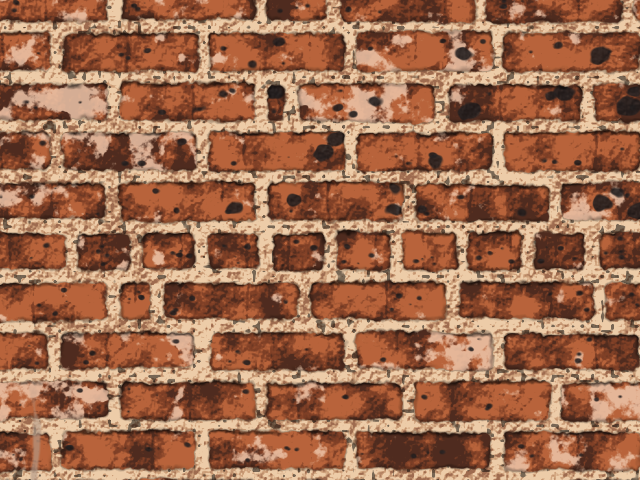
Give the GLSL for this texture, as a Shadertoy shader.

```glsl
// A weathered red brick wall in running bond with one header course and
// sandy mortar. Each course is cut into cells holding a rounded box whose
// edge, tone, lime stains and tar spots come from hashed value noise.

float hash(vec2 p) {
    return fract(sin(dot(p, vec2(127.1, 311.7))) * 43758.5453);
}

float noise(vec2 p) {
    vec2 i = floor(p), f = fract(p);
    f = f * f * (3.0 - 2.0 * f);
    return mix(mix(hash(i), hash(i + vec2(1, 0)), f.x),
               mix(hash(i + vec2(0, 1)), hash(i + vec2(1, 1)), f.x), f.y);
}

float fbm(vec2 p) {
    float sum = 0.0, amp = 0.52;
    for (int i = 0; i < 5; i++) {
        sum += amp * noise(p);
        p = mat2(1.6, 1.2, -1.2, 1.6) * p + 3.7;
        amp *= 0.5;
    }
    return sum;
}

float grain(vec2 p) {
    return 0.4 * noise(p * 8.0) + 0.35 * noise(p * 15.0 + 5.0) + 0.25 * noise(p * 27.0);
}

// Returns local position (xy), half width of the cell (z) and column (w)
vec4 brickCell(vec2 p) {
    float row = floor(p.y), y = fract(p.y) - 0.5;
    bool headers = row == 4.0;
    float first = headers ? 1.44 : mix(1.12, 2.28, mod(row, 2.0));
    float pitch = headers && p.x > first ? 1.306 : 2.96;

    // Some courses have one short closer brick
    float closer = row == 3.0 ? 0.87 : row == 7.0 ? 0.64 : row == 9.0 ? 1.47 : 0.0;
    float start = first + (row == 3.0 ? 0.0 : pitch);
    float x = p.x - start;
    if (x > 0.0 && x < closer) return vec4(x - 0.5 * closer, y, 0.5 * closer, 40.0);

    x = p.x - first - (x > 0.0 ? closer : 0.0);
    return vec4(mod(x, pitch) - 0.5 * pitch, y, 0.5 * pitch, floor(x / pitch));
}

float roundBox(vec2 p, vec2 halfSize, float r) {
    vec2 q = abs(p) - halfSize + r;
    return length(max(q, 0.0)) + min(max(q.x, q.y), 0.0) - r;
}

void mainImage(out vec4 fragColor, in vec2 fragCoord) {
    // One unit is the height of a course
    float px = 9.64 / iResolution.y;
    vec2 p = fragCoord * px - vec2(0.0, 0.086);
    vec4 cell = brickCell(p);
    vec2 id = vec2(cell.w, floor(p.y));
    float rnd = hash(id + 3.3);

    // Brick outline: small shifts and tilt, then a ragged edge
    vec2 local = cell.xy + 0.05 * (vec2(hash(id + 11.0), hash(id + 23.0)) - 0.5);
    local.y += local.x * 0.025 * (hash(id + 31.0) - 0.5);
    vec2 halfSize = vec2(cell.z - 0.13, 0.372) + 0.04 * (rnd - 0.5);
    float d = roundBox(local, halfSize, 0.11);
    d += 0.12 * (fbm(p * 3.0) - 0.5) + 0.05 * (noise(p * 13.0) - 0.5);

    // Sandy mortar, lit from the upper left
    float sand = grain(p);
    float relief = sand - grain(p + vec2(-0.03, 0.045));
    float m = sand + 0.7 * (fbm(p * 1.7 + 9.0) - 0.5) + 0.8 * relief;
    vec3 mortar = mix(vec3(0.62, 0.42, 0.31), vec3(0.81, 0.63, 0.48), smoothstep(0.1, 0.38, m));
    mortar = mix(mortar, vec3(0.93, 0.80, 0.66), smoothstep(0.36, 0.58, m));
    mortar *= 1.0 - 0.5 * smoothstep(0.77, 0.87, noise(p * 10.0 + 40.0));

    // Fired clay with vertical bands, creases and darker rims
    float band = noise(vec2(local.x * 3.2 + rnd * 50.0, p.y * 0.4 + id.y * 7.0)) - 0.5;
    float tone = 0.54 + 1.3 * (fbm(p * 2.1 + rnd * 20.0) - 0.5) + 0.28 * (rnd - 0.5);
    tone += 0.3 * band + 0.4 * (sand - 0.5) + 0.35 * relief;
    float crease = abs(local.x - (hash(id + 7.0) - 0.5) * cell.z + 0.05 * (noise(p * 5.0) - 0.5));
    tone -= 0.2 * smoothstep(0.05, 0.0, crease) + 0.16 * smoothstep(-0.14, 0.0, d);
    vec3 brick = mix(vec3(0.31, 0.17, 0.12), vec3(0.50, 0.25, 0.15), smoothstep(0.2, 0.43, tone));
    brick = mix(brick, vec3(0.72, 0.39, 0.23), smoothstep(0.43, 0.68, tone));

    // Lime stains, heaviest on one brick at the left
    vec2 q = (p - vec2(1.1, 7.5)) * vec2(0.7, 1.8);
    float lime = fbm(p * 2.5 + 17.0) + 0.17 * step(0.83, hash(id + 61.0)) + 0.4 * exp(-dot(q, q));
    brick = mix(brick, vec3(0.93, 0.77, 0.66), 0.85 * smoothstep(0.68, 0.82, lime + 0.2 * (sand - 0.5)));

    // Tar spots, large in the upper right courses and tiny elsewhere
    float tarry = step(4.5, id.y) * step(id.y, 8.5) * smoothstep(2.0, 7.0, p.x);
    for (float i = 0.0; i < 4.0; i++) {
        vec2 seed = id + i * 17.3;
        vec2 center = (vec2(hash(seed), hash(seed + 5.1)) - 0.5) * vec2(2.0 * cell.z - 0.5, 0.5);
        float size = 0.035 + 0.19 * tarry * pow(hash(seed + 9.7), 2.5);
        float spot = length((local - center) * vec2(0.9, 1.2)) - size + 0.1 * (noise(p * 7.0) - 0.5);
        brick = mix(brick, vec3(0.14, 0.12, 0.12) + 0.1 * relief, 0.9 * smoothstep(0.03, -0.03, spot));
    }

    // Shadow line where the mortar overhangs, deepest along the top
    float shade = smoothstep(-0.09, 0.0, d) * (0.3 + 0.35 * smoothstep(0.1, 0.32, local.y));
    brick *= 1.0 - shade * smoothstep(0.2, 0.6, noise(p * 4.0 + 70.0));
    mortar *= 1.0 - 0.3 * smoothstep(0.05, 0.0, d);

    vec3 color = mix(brick, mortar, smoothstep(-px, px, d));

    // Pale drip running down the lower left
    float drip = abs(p.x - 0.7 - 0.12 * (noise(vec2(p.y * 2.0, 4.0)) - 0.5)) - 0.1 * noise(vec2(p.y * 3.0, 8.0));
    color = mix(color, vec3(0.70, 0.60, 0.53), 0.65 * smoothstep(0.04, -0.03, drip) * smoothstep(2.2, 0.8, p.y));
    fragColor = vec4(color, 1.0);
}
```
